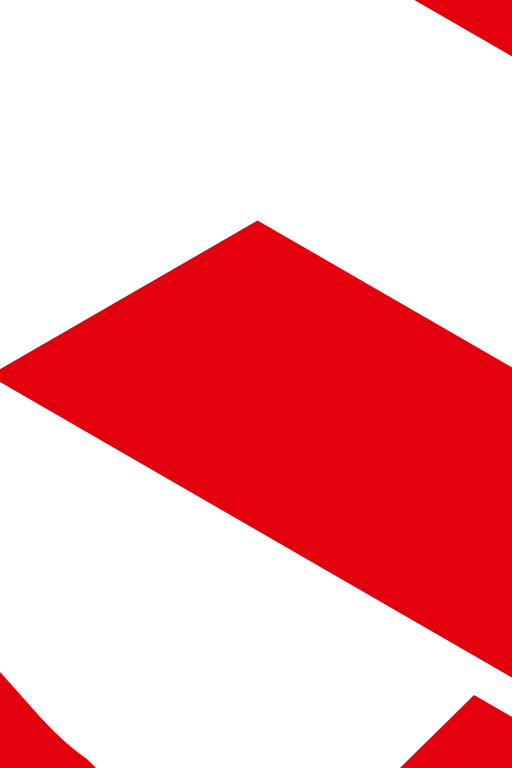
A WebGL 1 fragment shader for this background:

```glsl
precision highp float;

// Flat red slabs on white, cut along 30 degree diagonals like an isometric ribbon.
// Each slab is an intersection of signed half planes; the lower left
// corner adds a gently bowed edge. All edges are softened by one pixel.

uniform vec2 u_resolution;

// Signed distance to a 30 degree line of the given height at x = 0.
// side = 1.0 slopes down to the right, side = -1.0 slopes up; negative lies below.
float diagonal(vec2 p, float side, float height) {
  return 0.866 * (p.y + side * 0.57735 * p.x - height);
}

// Broad central band, pointed at its top and trimmed at the left.
float centralBand(vec2 p) {
  float top = max(diagonal(p, 1.0, 0.9065), diagonal(p, -1.0, 0.5193));
  return max(top, -diagonal(p, 1.0, 0.5026));
}

// Peak at the lower right with a steeper left flank.
float lowerPeak(vec2 p) {
  float flank = 0.712 * (p.y - 0.986 * (p.x - 0.5208));
  return max(flank, diagonal(p, 1.0, 0.4514));
}

// Lower left corner: a steep slope that eases off, then a short straight end.
float bowedCorner(vec2 p) {
  float bend = max(p.x - 0.0495, 0.0);
  float fall = max(p.x, 1.12 * p.x - 3.3 * bend * bend);
  return 0.68 * (p.y - 0.125 + fall);
}

void main() {
  // Height spans 0 to 1, width spans 0 to 2/3.
  vec2 p = gl_FragCoord.xy / u_resolution * vec2(0.66667, 1.0);
  float pixel = 1.0 / u_resolution.y;

  // Union of the four red areas.
  float upperCorner = -diagonal(p, 1.0, 1.3115);
  float shape = min(centralBand(p), upperCorner);
  shape = min(shape, min(lowerPeak(p), bowedCorner(p)));

  vec3 white = vec3(1.0);
  vec3 red = vec3(0.885, 0.0, 0.05);
  float coverage = clamp(0.5 - shape / pixel, 0.0, 1.0);
  gl_FragColor = vec4(mix(white, red, coverage), 1.0);
}
```
